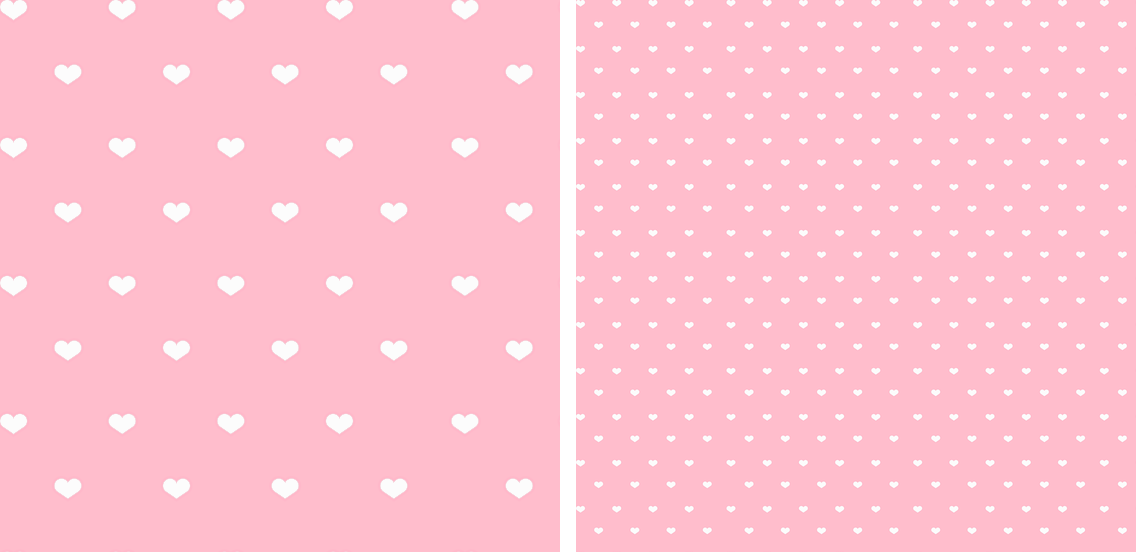
Left, the tile; right, the same tile 3 across and 3 down.
This pattern is drawn by a Shadertoy shader. Its source:

```glsl
// Signed distance to a heart of half width 1: two discs with tangents down to a tip
float heartDistance(vec2 p) {
    const float radius = 0.53;
    vec2 sideDir = vec2(0.827, 0.562);
    vec2 sideNormal = vec2(0.562, -0.827);
    vec2 q = vec2(abs(p.x), p.y) - vec2(0.47, 0.0);
    bool onSide = q.y < 0.0 && dot(q, sideDir) < 0.0;
    return (onSide ? dot(q, sideNormal) : length(q)) - radius;
}

// Offset to the nearest wrapped copy, for a period of 1
float wrapOffset(float x) {
    return fract(x + 0.5) - 0.5;
}

void mainImage(out vec4 fragColor, in vec2 fragCoord) {
    vec2 uv = fragCoord / iResolution.xy;
    float aspect = iResolution.y / iResolution.x;
    const float halfWidth = 0.0242;
    const float pitch = 0.194;

    // Two staggered rows per vertical repeat, five columns each
    float dist = 1e3;
    for (int row = 0; row < 2; row++) {
        float drop = row == 0 ? 0.051 : 0.520;
        float y = wrapOffset(uv.y * 4.0 + drop) / 4.0 * aspect;
        for (int column = 0; column < 5; column++) {
            // The last column stands a little further away
            float extraGap = column == 4 ? 1.0 - 5.0 * pitch : 0.0;
            float center = halfWidth + pitch * (float(column) + 0.5 * float(row)) + extraGap;
            float x = wrapOffset(uv.x - center);
            dist = min(dist, heartDistance(vec2(x, y) / halfWidth));
        }
    }

    // Pink ground, faint halo, soft rim and white heart
    float soft = 0.7 / (iResolution.x * halfWidth);
    vec3 color = mix(vec3(1.0, 0.72, 0.79), vec3(1.0, 0.74, 0.80), smoothstep(0.10, 0.24, dist));
    color = mix(vec3(0.96, 0.83, 0.86), color, smoothstep(0.0, soft, dist));
    color = mix(vec3(0.99), color, smoothstep(-soft, 0.0, dist));
    fragColor = vec4(color, 1.0);
}
```
